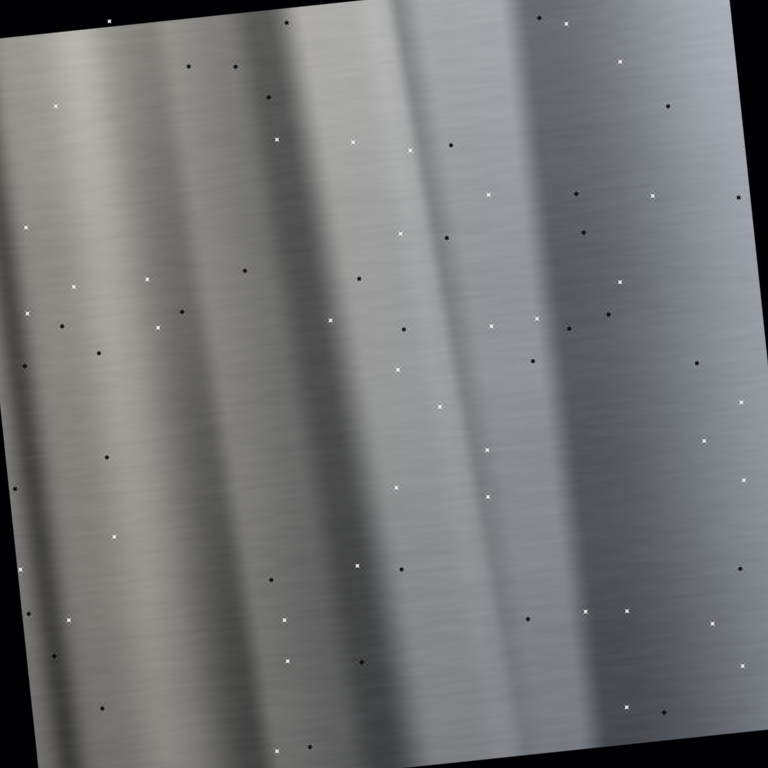
A Shadertoy shader for this texture:

```glsl
// Tilted sheet of soft grey metallic folds with brushed grain and scattered specks.
#define TILT 0.105
#define TOP_LIGHT 1.15
#define BOTTOM_LIGHT 0.84
#define GRAIN_AMOUNT 0.034
#define SPECK_CELLS 18.0
#define SPECK_CHANCE 0.24
#define SPECK_SIZE 0.0021
#define HALO_AMOUNT 0.07
#define WARM_TINT vec3(1.015, 1.0, 0.965)
#define COOL_TINT vec3(0.965, 1.0, 1.055)
#define MARGIN_COLOR vec3(0.0, 0.0, 0.008)

float hash(vec2 p) {
    return fract(sin(dot(p, vec2(127.1, 311.7))) * 43758.545);
}

float noise(vec2 p) {
    vec2 i = floor(p), f = fract(p);
    f = f * f * (3.0 - 2.0 * f);
    return mix(mix(hash(i), hash(i + vec2(1, 0)), f.x),
               mix(hash(i + vec2(0, 1)), hash(i + vec2(1, 1)), f.x), f.y);
}

// Horizontal distance to a slanted fold line; p.y runs downwards.
float foldLine(vec2 p, float top, float bottom) {
    return p.x - mix(top, bottom, p.y);
}

float bump(float d, float width) {
    return exp(-d * d / (width * width));
}

// Blends towards a new tone while d crosses from a to b.
float ramp(float tone, float next, float d, float a, float b) {
    return mix(tone, next, smoothstep(a, b, d));
}

float foldTone(vec2 p) {
    // Left crease and pale ridge
    float tone = 0.52 - 0.24 * bump(foldLine(p, -0.039, 0.091), 0.021);
    tone += 0.10 * bump(foldLine(p, 0.090, 0.219), 0.038);

    // Valley with a crisp right side
    float valley = foldLine(p, 0.202, 0.350);
    tone = ramp(tone, mix(0.45, 0.30, p.y), valley, -0.095, -0.018);
    tone = ramp(tone, 0.50, valley, -0.016, 0.018);

    // Broad dark band, then the bright plateau
    float band = foldLine(p, 0.339, 0.505);
    tone = ramp(tone, 0.42, band, -0.14, -0.04);
    tone = ramp(tone, 0.30, band, -0.055, -0.010);
    tone = ramp(tone, 0.59, band, 0.003, 0.055 + 0.015 * p.y);

    // Thin crease, sharper on its left
    float crease = foldLine(p, 0.508, 0.682);
    tone += 0.025 * bump(crease + 0.025, 0.018);
    tone = ramp(tone, mix(0.46, 0.54, p.y), crease, -0.010, 0.010);
    tone = ramp(tone, 0.565, crease, 0.008, 0.042);

    // Deep edge that brightens slowly to the right
    float edge = foldLine(p, 0.668, 0.779);
    tone = ramp(tone, mix(0.36, 0.33, p.y), edge, -0.022, 0.020);
    return ramp(tone, 0.60, edge, 0.025, 0.30);
}

// Light or dark specks, each with a faint rippled halo.
vec3 addSpecks(vec3 color, vec2 uv, float aa, float sheet) {
    vec2 cell = floor(uv * SPECK_CELLS);
    if (hash(cell + 3.7) > SPECK_CHANCE) return color;
    vec2 jitter = vec2(hash(cell + 11.3), hash(cell + 27.9));
    vec2 d = uv - (cell + mix(vec2(0.25), vec2(0.75), jitter)) / SPECK_CELLS;
    float white = step(0.5, hash(cell + 41.1));
    float ripple = cos(d.x * 900.0) * cos(d.y * 900.0);
    color += HALO_AMOUNT * sheet * ripple * bump(length(d), 0.008);
    float box = max(abs(d.x), abs(d.y)) - SPECK_SIZE;
    float cover = 1.0 - smoothstep(-aa, aa, box);
    return mix(color, vec3(white * 0.95), cover * 0.92);
}

void mainImage(out vec4 fragColor, in vec2 fragCoord) {
    vec2 uv = fragCoord / iResolution.xy;
    float aa = 1.0 / iResolution.y;

    // Tilted sheet and its margin
    vec2 c = uv - 0.5;
    vec2 q = vec2(c.x * cos(TILT) + c.y * sin(TILT),
                  c.y * cos(TILT) - c.x * sin(TILT));
    float sheet = 1.0 - smoothstep(-aa, aa, max(abs(q.x), abs(q.y)) - 0.5);

    // Folds, falling light and brushed grain
    vec2 p = vec2(uv.x, 1.0 - uv.y);
    float tone = foldTone(p) * mix(TOP_LIGHT, BOTTOM_LIGHT, p.y);
    float grain = 0.6 * noise(q * vec2(22.0, 190.0) + 40.0)
                + 0.4 * noise(q * vec2(60.0, 300.0) + 90.0) - 0.5;
    tone += GRAIN_AMOUNT * grain + 0.02 * (noise(q * vec2(5.0, 9.0) + 7.0) - 0.5);

    // Warm lights on the left, cool shadows on the right
    float cool = smoothstep(0.1, 0.95, uv.x) + 0.5 * (0.5 - tone);
    vec3 color = tone * mix(WARM_TINT, COOL_TINT, clamp(cool, 0.0, 1.0));
    color = mix(MARGIN_COLOR, color, sheet);

    fragColor = vec4(addSpecks(color, uv, aa, sheet), 1.0);
}
```
